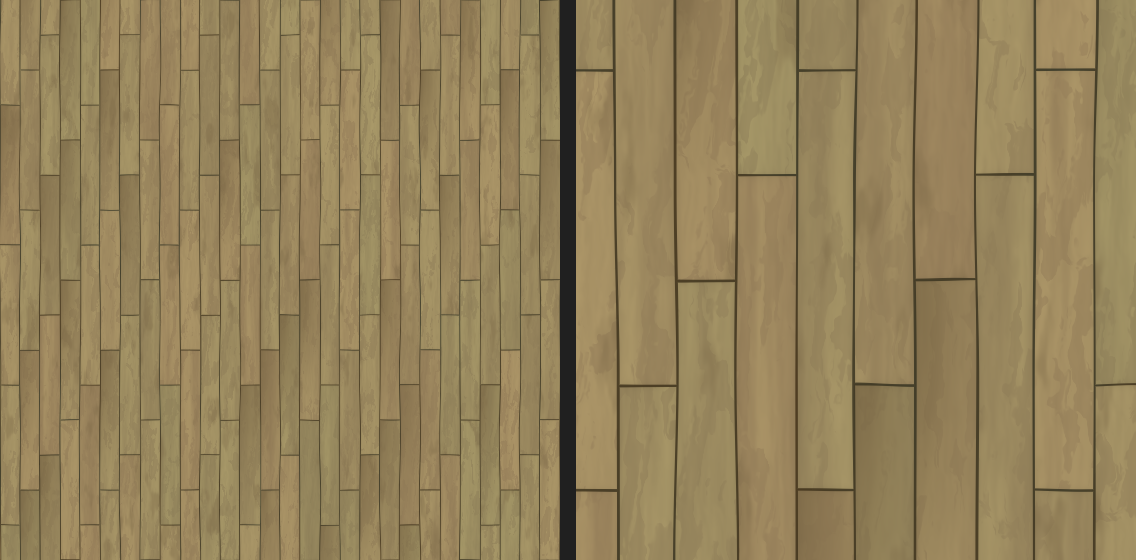
Left, the full canvas; right, a detail of the centre.
Reproduce this texture procedurally as a Shadertoy shader.

```glsl
const vec2 PLANKS = vec2(28.0, 4.0);      // repeats across and down
const float STAGGER = 0.25;               // joint shift per column, in plank lengths
const float SEAM_HALF = 0.00075;          // half seam width
const float WOBBLE = 0.0030;              // unevenness of the seams
const float WORN_SHARE = 0.24;            // share of planks with dark shading
const vec3 BASE = vec3(0.622, 0.550, 0.380);
const vec3 LIGHT = vec3(0.660, 0.590, 0.405);
const vec3 DARK = vec3(0.565, 0.490, 0.345);
const vec3 SHADE = vec3(0.475, 0.400, 0.270);
const vec3 SEAM_BROWN = vec3(0.27, 0.20, 0.10);
const vec3 SEAM_GREEN = vec3(0.20, 0.21, 0.15);

float hash(vec2 p) {
    return fract(sin(dot(p, vec2(127.1, 311.7))) * 43758.5453);
}

float noise(vec2 p) {
    vec2 i = floor(p), f = fract(p);
    f = f * f * (3.0 - 2.0 * f);
    return mix(mix(hash(i), hash(i + vec2(1, 0)), f.x),
               mix(hash(i + vec2(0, 1)), hash(i + vec2(1, 1)), f.x), f.y);
}

float fbm(vec2 p) {
    float sum = 0.0, amp = 0.5;
    for (int i = 0; i < 4; i++) {
        sum += amp * noise(p);
        p = p * 2.03 + 17.3;
        amp *= 0.5;
    }
    return sum / 0.9375;
}

vec3 wood(vec2 uv, vec2 local, vec2 id) {
    // Each plank is cut from its own part of the grain
    vec2 q = uv + 10.0 * vec2(hash(id + 3.1), hash(id + 7.7));
    float tone = hash(id + 1.7);
    float streak = fbm(q * vec2(75.0, 5.0));
    float warp = fbm(q * vec2(60.0, 32.0));
    float figure = fbm(q * vec2(110.0, 24.0) + 2.5 * warp);
    float fleck = noise(q * vec2(420.0, 65.0) + 4.0 * warp);

    float level = 0.5 * (tone - 0.5) + 1.5 * (streak - 0.5);
    vec3 color = mix(BASE, LIGHT, clamp(level + 0.30, 0.0, 1.0));
    color = mix(color, DARK, clamp(0.15 - level, 0.0, 1.0));
    color = mix(color, DARK, 0.50 * smoothstep(0.53, 0.60, figure));
    color *= 1.0 + 0.035 * (fleck - 0.5);

    // Slight green or brown cast
    color += (hash(id + 5.3) - 0.5) * vec3(-0.025, 0.012, 0.002);

    // Dark shading that fades down and across some planks
    float worn = step(hash(id + 9.2), WORN_SHARE);
    float fade = smoothstep(0.0, 1.0, local.y) * (1.0 - 0.75 * local.x);
    color = mix(color, SHADE, worn * fade * (0.35 + 0.75 * streak));

    // Sparse stains along the grain
    float stain = smoothstep(0.62, 0.78, fbm(q * vec2(48.0, 14.0) + 31.0));
    return mix(color, SHADE, 0.35 * stain);
}

void mainImage(out vec4 fragColor, in vec2 fragCoord) {
    vec2 uv = fragCoord / iResolution.xy;
    float pixel = 1.0 / min(iResolution.x, iResolution.y);

    // Staggered plank grid with uneven edges
    vec2 bent = uv;
    bent.x += WOBBLE * (noise(uv * vec2(28.0, 9.0)) - 0.5);
    bent.y += 0.5 * WOBBLE * (noise(uv * vec2(30.0, 12.0) + 50.0) - 0.5);
    vec2 grid = bent * PLANKS;
    grid.y -= STAGGER * (floor(grid.x) + 1.0);
    vec2 id = floor(grid), local = fract(grid);
    vec3 color = wood(uv, local, id);

    // Seams, with a soft dark rim
    vec2 edge = min(local, 1.0 - local) / PLANKS;
    float dist = min(edge.x, edge.y);
    float width = SEAM_HALF * mix(0.75, 1.2, noise(uv * vec2(56.0, 14.0) + 9.0));
    float seam = clamp((width - dist) / pixel + 0.5, 0.0, 1.0);
    vec3 seamColor = mix(SEAM_BROWN, SEAM_GREEN, noise(uv * vec2(24.0, 7.0) + 80.0));
    color *= 1.0 - 0.07 * exp(-dist / 0.0018);
    color = mix(color, seamColor, 0.85 * seam);

    fragColor = vec4(color, 1.0);
}
```
